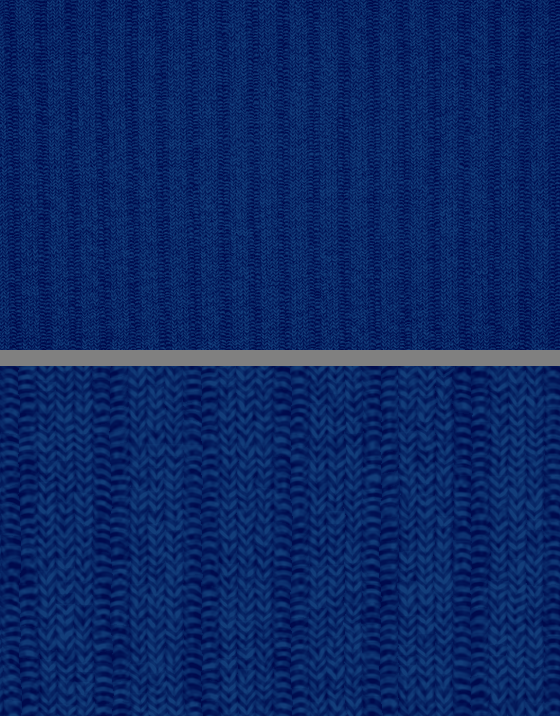
Top, the full canvas; bottom, a detail of the centre.
Give the GLSL for this texture, as a WebGL 1 fragment shader.

```glsl
precision highp float;
// Navy rib-knit fabric: soft bands of V stitches between darker purl grooves.

uniform vec2 u_resolution;

const float TAU = 6.28319;
const float RIBS = 18.5;            // ribs across the canvas
const float ROWS = 98.0;            // stitch rows down the canvas
const float COLUMNS = 5.0;          // stitch columns per rib: two purl, three knit
const float GROOVE_PHASE = 1.325;   // rib offset of the first full groove

const vec3 SHADOW_BLUE = vec3(0.0, 0.04, 0.30);
const vec3 YARN_BLUE = vec3(0.075, 0.245, 0.48);

float hash(vec2 p) {
  return fract(sin(dot(p, vec2(127.1, 311.7))) * 43758.5453);
}

float valueNoise(vec2 p) {
  vec2 cell = floor(p);
  vec2 f = fract(p);
  f = f * f * (3.0 - 2.0 * f);
  float low = mix(hash(cell), hash(cell + vec2(1.0, 0.0)), f.x);
  float high = mix(hash(cell + vec2(0.0, 1.0)), hash(cell + vec2(1.0, 1.0)), f.x);
  return mix(low, high, f.y);
}

// Rounded strand profile, crisper than a plain cosine.
float strand(float phase) {
  return smoothstep(0.05, 0.95, 0.5 + 0.5 * cos(TAU * phase));
}

// Steep legs meeting in a V, with a shaded seam between columns.
float knitStitch(float across, float row) {
  float side = abs(across);
  float leg = strand(row - 1.7 * side);
  float seam = smoothstep(0.30, 0.5, side);
  float crease = 1.0 - smoothstep(0.0, 0.16, side);
  return 0.38 + 0.46 * leg - 0.28 * seam - 0.20 * crease;
}

// Short arched bumps, staggered by half a row in neighbouring columns.
float purlStitch(float across, float row, float column) {
  float stagger = 0.5 * mod(column, 2.0);
  float bump = strand(row + stagger + 1.2 * across * across);
  float roundness = 1.0 - 1.8 * across * across;
  return 0.09 + 0.68 * bump * roundness;
}

// Sideways lean of the ribs, strongest at the lower left, plus a slight wobble.
float ribCoordinate(vec2 uv) {
  float lean = 0.011 * (1.0 - uv.x) * (1.0 - uv.y);
  float wobble = 0.003 * (valueNoise(uv * vec2(7.0, 5.0)) - 0.5);
  float fray = 0.0020 * (valueNoise(uv * vec2(130.0, 90.0)) - 0.5);
  return (uv.x - lean + wobble + fray) * RIBS - GROOVE_PHASE;
}

void main() {
  vec2 uv = gl_FragCoord.xy / u_resolution;
  float rib = ribCoordinate(uv);

  // Stitch grid with uneven rows and loose loops
  float column = floor(rib * COLUMNS);
  float across = fract(rib * COLUMNS) - 0.5;
  float row = uv.y * ROWS + 0.9 * valueNoise(uv * vec2(24.0, 16.0))
            + 0.5 * valueNoise(uv * vec2(92.0, 60.0) + 40.0)
            + 0.4 * hash(vec2(column, 3.0));

  // Knit bands and purl grooves
  float fromGroove = abs(fract(rib + 0.5) - 0.5) * COLUMNS;
  float knitBand = smoothstep(0.5, 1.2, fromGroove);
  float shade = mix(purlStitch(across, row, column), knitStitch(across, row), knitBand);
  shade += 0.06 * smoothstep(0.6, 1.8, fromGroove);

  // Uneven yarn: single stitches and fine fibres
  shade += 0.18 * (hash(vec2(column, floor(row))) - 0.5);
  shade += 0.50 * (valueNoise(uv * vec2(400.0, 250.0)) - 0.5);

  // Light falling off toward the edges
  vec2 fromCentre = 2.0 * uv - 1.0;
  shade += 0.05 - 0.075 * dot(fromCentre, fromCentre);

  // Red rises later than green and blue as the yarn catches light
  float lit = clamp(shade, 0.0, 1.0);
  vec3 mixing = vec3(pow(lit, 1.4), lit, lit);
  gl_FragColor = vec4(mix(SHADOW_BLUE, YARN_BLUE, mixing), 1.0);
}
```
